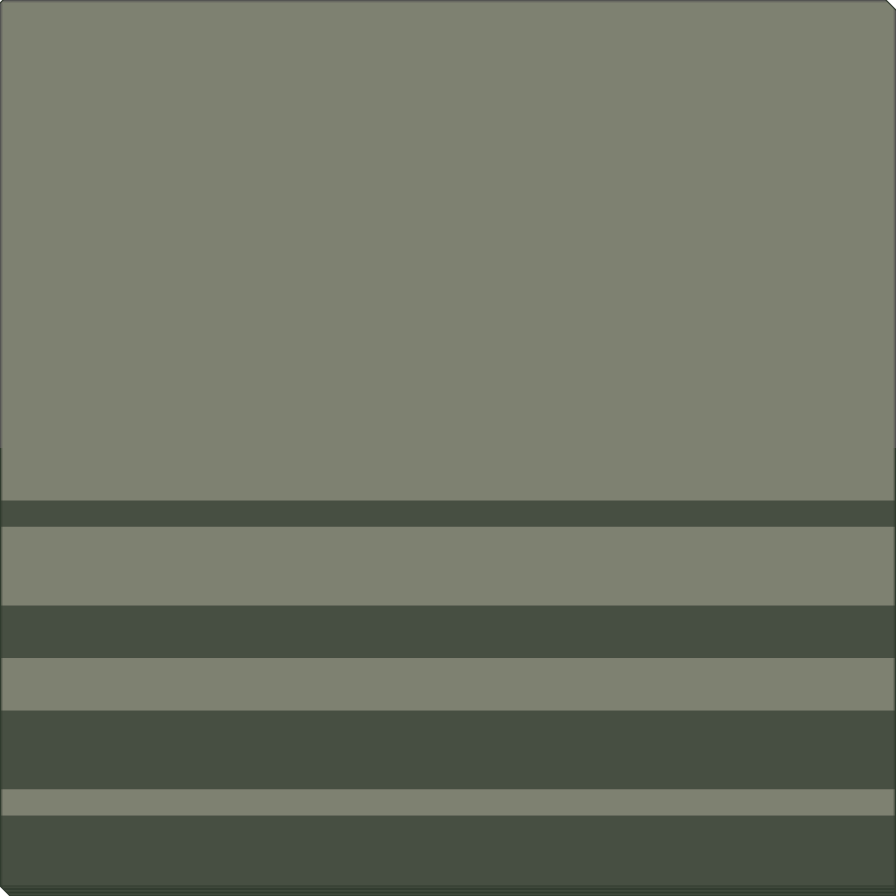
A WebGL 2 fragment shader for this background:

```glsl
#version 300 es
precision highp float;

uniform vec2 u_resolution;
out vec4 outColor;

// Coverage of the region where d is positive, softened over one pixel
float cover(float d) {
    return clamp(d * min(u_resolution.x, u_resolution.y) + 0.5, 0.0, 1.0);
}

float band(float y, float low, float high) {
    return cover(min(y - low, high - y));
}

void main() {
    vec2 p = gl_FragCoord.xy / u_resolution;
    vec3 sage = vec3(0.496, 0.504, 0.445);
    vec3 moss = vec3(0.279, 0.308, 0.259);
    vec3 shade = vec3(0.19, 0.23, 0.18);
    vec3 rim = vec3(0.33, 0.33, 0.32);

    // Stripes at an even spacing, each one thicker than the one above
    float stripes = 0.0;
    for (int i = 0; i < 4; i++) {
        float top = 0.4414 - 0.1172 * float(i);
        stripes = max(stripes, band(p.y, top - 0.0293 * float(i + 1), top));
    }
    vec3 color = mix(sage, moss, stripes);

    // Fine ridges along the bottom edge
    float ridge = abs(fract(p.y / 0.0039) - 0.5) * 0.0039;
    float ridges = cover(0.0117 - p.y) * (0.35 + 0.65 * cover(ridge - 0.001));
    color = mix(color, shade, ridges);

    // Thin rim, darker on the lower half of the sides
    float side = min(p.x, 1.0 - p.x);
    float inset = min(side, 1.0 - p.y);
    vec3 rimColor = mix(shade, rim, cover(p.y - 0.5));
    color = mix(color, rimColor, 0.4 * cover(0.0028 - inset));
    color = mix(color, rimColor, cover(0.0013 - inset));

    // Cut corners with a dark outline
    float upperRight = (2.0 - p.x - p.y - 0.0104) * 0.7071;
    float lowerLeft = (p.x + p.y - 0.0104) * 0.7071;
    float upperLeft = (p.x + 1.0 - p.y - 0.0026) * 0.7071;
    float cut = min(min(upperRight, lowerLeft), upperLeft);
    color = mix(color, shade, cover(0.0013 - cut));
    color = mix(color, vec3(1.0), cover(-cut));

    outColor = vec4(color, 1.0);
}
```
